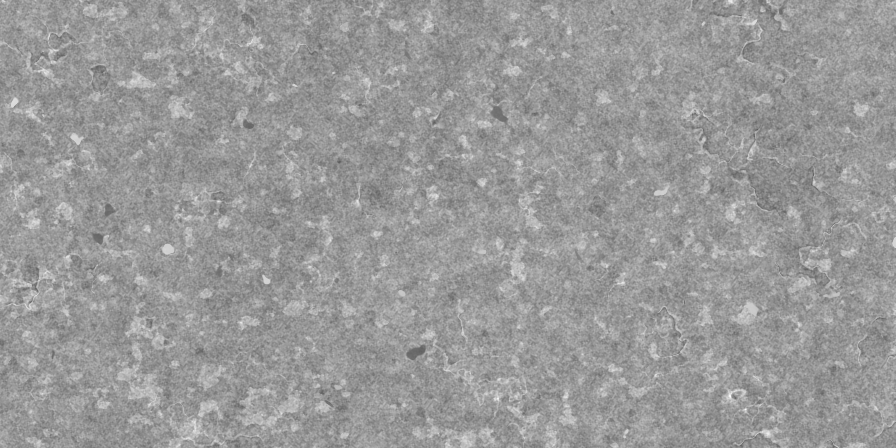
A WebGL 2 fragment shader for this texture:

```glsl
#version 300 es
precision highp float;
// Weathered grey concrete: fine grain, aggregate, flaked patches, pits and pale chips.

#define BASE_TONE 0.590
#define BROAD_AMOUNT 0.065
#define MOTTLE_AMOUNT 0.16
#define GRAIN_AMOUNT 0.15
#define PEBBLE_AMOUNT 0.17
#define FLAKE_LEVEL 0.70
#define FLAKE_RIM 0.12
#define SCUFF_AMOUNT 0.13
#define CRACKLE_AMOUNT 0.11
#define CHIP_TONE 0.90
#define PIT_TONE 0.34

uniform vec2 u_resolution;
out vec4 outColor;

float hash(vec2 p) {
    vec3 q = fract(p.xyx * 0.1031);
    q += dot(q, q.yzx + 33.33);
    return fract((q.x + q.y) * q.z);
}

float noise(vec2 p) {
    vec2 cell = floor(p), f = fract(p);
    f = f * f * (3.0 - 2.0 * f);
    float low = mix(hash(cell), hash(cell + vec2(1, 0)), f.x);
    float high = mix(hash(cell + vec2(0, 1)), hash(cell + vec2(1, 1)), f.x);
    return mix(low, high, f.y);
}

float fbm(vec2 p) {
    float sum = 0.0, weight = 0.5, total = 0.0;
    for (int i = 0; i < 4; i++) {
        sum += weight * noise(p);
        total += weight;
        weight *= 0.55;
        p = mat2(1.6, 1.2, -1.2, 1.6) * p + 17.3;
    }
    return sum / total;
}

// Scattered discs: x = signed distance in canvas heights, y = random value of the nearest one
vec2 spots(vec2 p, float cells, float share, vec2 radii, float seed) {
    vec2 g = p * cells, home = floor(g);
    vec2 nearest = vec2(1.0, 0.5);
    for (int j = -1; j <= 1; j++)
    for (int i = -1; i <= 1; i++) {
        vec2 cell = home + vec2(i, j) + seed;
        if (hash(cell + 3.7) > share) continue;
        vec2 centre = cell - seed + vec2(hash(cell + 11.1), hash(cell + 23.9));
        float size = hash(cell + 41.3);
        float d = length(g - centre) - mix(radii.x, radii.y, size * size);
        if (d < nearest.x) nearest = vec2(d, hash(cell + 57.7));
    }
    return vec2(nearest.x / cells, nearest.y);
}

float fill(float d, float soft) {
    return 1.0 - smoothstep(-soft, soft, d);
}

void main() {
    vec2 p = gl_FragCoord.xy / u_resolution.y + 4.0;
    vec2 uv = gl_FragCoord.xy / u_resolution;
    float soft = max(0.002, 0.6 / u_resolution.y);
    vec2 wobble = vec2(noise(p * 75.0), noise(p * 75.0 + 71.0)) - 0.5;
    vec2 bend = vec2(noise(p * 24.0 + 31.0), noise(p * 24.0 + 93.0)) - 0.5;
    vec2 rough = p + wobble * 0.016 + bend * 0.03;

    // Cloudy body
    float tone = BASE_TONE;
    tone += BROAD_AMOUNT * (fbm(p * vec2(2.6, 3.4)) - 0.5);
    tone += MOTTLE_AMOUNT * (fbm(p * vec2(30.0, 33.0) + 40.0) - 0.5);

    // Aggregate in three sizes, with faint pale rims on the large stones
    vec2 sand = spots(p + wobble * 0.008, 52.0, 0.6, vec2(0.1, 0.5), 100.0);
    tone += PEBBLE_AMOUNT * (sand.y - 0.45) * fill(sand.x, soft);
    vec2 pebble = spots(p + wobble * 0.01, 25.0, 0.42, vec2(0.06, 0.34), 150.0);
    tone += PEBBLE_AMOUNT * (pebble.y - 0.42) * fill(pebble.x, soft);
    vec2 stone = spots(p + wobble * 0.012, 10.0, 0.3, vec2(0.08, 0.24), 200.0);
    tone += PEBBLE_AMOUNT * (stone.y - 0.5) * fill(stone.x, soft);
    tone += 0.09 * fill(abs(stone.x) - 0.001, soft) * noise(p * 30.0);

    // Flaked patches, most of them near the two sides
    float side = smoothstep(0.4, 0.9, abs(uv.x * 2.0 - 1.0));
    float flake = fbm(p * vec2(6.2, 6.8) + wobble * 0.1 + 60.0) + 0.08 * side - FLAKE_LEVEL;
    float broken = smoothstep(0.3, 0.7, noise(p * 23.0 + 5.0));
    float inside = smoothstep(0.0, 0.012, flake);
    tone -= 0.02 * inside + 0.08 * inside * (1.0 - smoothstep(0.012, 0.04, flake)) * broken;
    tone += FLAKE_RIM * broken * (1.0 - smoothstep(0.004, 0.018, abs(flake + 0.01)));

    // Short pale crackles
    float vein = abs(fbm(p * 15.0 + 120.0) - 0.5);
    float veinArea = smoothstep(0.62, 0.82, noise(p * 11.0 + 80.0));
    tone += CRACKLE_AMOUNT * veinArea * (1.0 - smoothstep(0.006, 0.035, vein));

    // Pale crumbly scuffs, strongest low on the left
    vec2 scuffOffset = (uv - vec2(0.26, 0.08)) / vec2(0.11, 0.07);
    float scuffArea = exp(-dot(scuffOffset, scuffOffset));
    float scuff = fbm(p * vec2(26.0, 32.0) + 150.0) + 0.16 * scuffArea;
    tone += SCUFF_AMOUNT * smoothstep(0.66, 0.74, scuff);

    // Fine grain
    tone += 0.55 * GRAIN_AMOUNT * (noise(p * 170.0 + 0.3) - 0.5);
    tone += GRAIN_AMOUNT * (noise(mat2(0.8, 0.6, -0.6, 0.8) * p * 300.0) - 0.5);

    // Dark pits and bright chips
    vec2 pit = spots(rough, 8.0, 0.25, vec2(0.025, 0.12), 300.0);
    tone = mix(tone, PIT_TONE + 0.15 * pit.y, 0.75 * fill(pit.x, soft * 1.4));
    vec2 chip = spots(rough * vec2(0.85, 1.1), 6.5, 0.26, vec2(0.025, 0.085), 400.0);
    tone = mix(tone, CHIP_TONE - 0.16 * chip.y, 0.9 * fill(chip.x, soft));

    outColor = vec4(vec3(clamp(tone, 0.0, 1.0)), 1.0);
}
```
